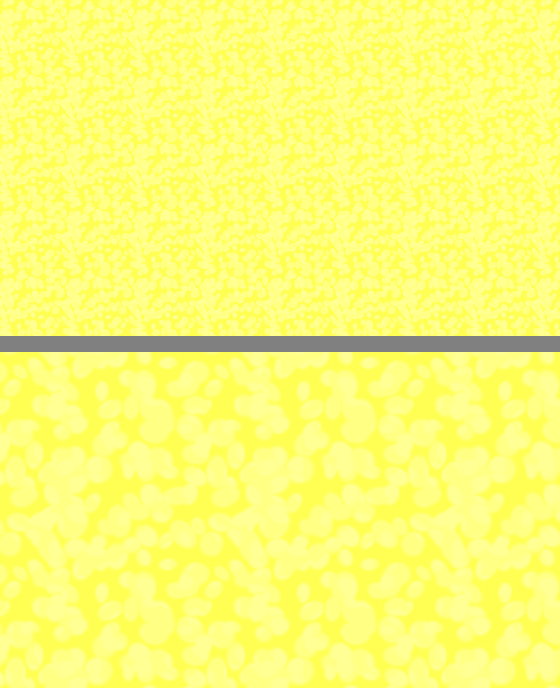
Top, the full canvas; bottom, a detail of the centre.
Write a Shadertoy shader that draws this pattern.

```glsl
const float TILES_HIGH = 5.0;       // repeats over the canvas height
const float CELLS = 9.0;            // blobs along one side of a tile
const float JITTER = 0.88;          // scatter of blobs within their cells
const float RADIUS_MIN = 0.36;      // blob radii in cells
const float RADIUS_MAX = 0.74;
const float STRETCH = 0.6;          // strongest squeeze of a blob
const float MERGE = 0.12;           // rounding where blobs meet
const float EDGE = 0.12;            // half width of the blob edge in cells
const float HIGHLIGHT_SCALE = 0.83; // highlight size against blob size
const float BLOB_SEED = 17.0;
const float HIGHLIGHT_SEED = 83.0;
const float TAU = 6.28319;

const vec3 GROUND = vec3(1.0, 1.0, 0.325);
const vec3 BLOB = vec3(1.0, 1.0, 0.515);
const vec3 HIGHLIGHT = vec3(1.0, 1.0, 0.58);

vec4 hash4(vec2 p) {
    vec4 q = fract(p.xyxy * vec4(0.1031, 0.1030, 0.0973, 0.1099));
    q += dot(q, q.wzxy + 33.33);
    return fract((q.xxyz + q.yzzw) * q.zywx);
}

float smoothMin(float a, float b, float k) {
    float h = max(k - abs(a - b), 0.0) / k;
    return min(a, b) - 0.25 * h * h * k;
}

// Signed distance to scattered, tiling ellipses; negative inside
float blobField(vec2 p, float seed, float scale) {
    vec2 base = floor(p);
    float d = 1.0;
    for (int y = -1; y <= 1; y++) {
        for (int x = -1; x <= 1; x++) {
            vec2 cell = base + vec2(x, y);
            vec4 rnd = hash4(mod(cell, CELLS) + seed);
            vec2 offset = p - cell - 0.5 - JITTER * (rnd.xy - 0.5);
            float angle = TAU * rnd.w;
            vec2 axis = vec2(cos(angle), sin(angle));
            float squeeze = STRETCH * fract(rnd.w * 7.0);
            offset += axis * dot(offset, axis) * squeeze;
            float radius = scale * mix(RADIUS_MIN, RADIUS_MAX, rnd.z);
            d = smoothMin(d, length(offset) - radius, MERGE);
        }
    }
    return d;
}

void mainImage(out vec4 fragColor, in vec2 fragCoord) {
    float cellsHigh = TILES_HIGH * CELLS;
    vec2 p = fragCoord / iResolution.y * cellsHigh;
    float edge = max(EDGE, 0.7 * cellsHigh / iResolution.y);

    // Pale blobs over the ground, with faint highlights inside them
    float blob = smoothstep(edge, -edge, blobField(p, BLOB_SEED, 1.0));
    float shine = smoothstep(edge, -edge, blobField(p, HIGHLIGHT_SEED, HIGHLIGHT_SCALE));
    vec3 color = mix(GROUND, mix(BLOB, HIGHLIGHT, shine), blob);

    fragColor = vec4(color, 1.0);
}
```
